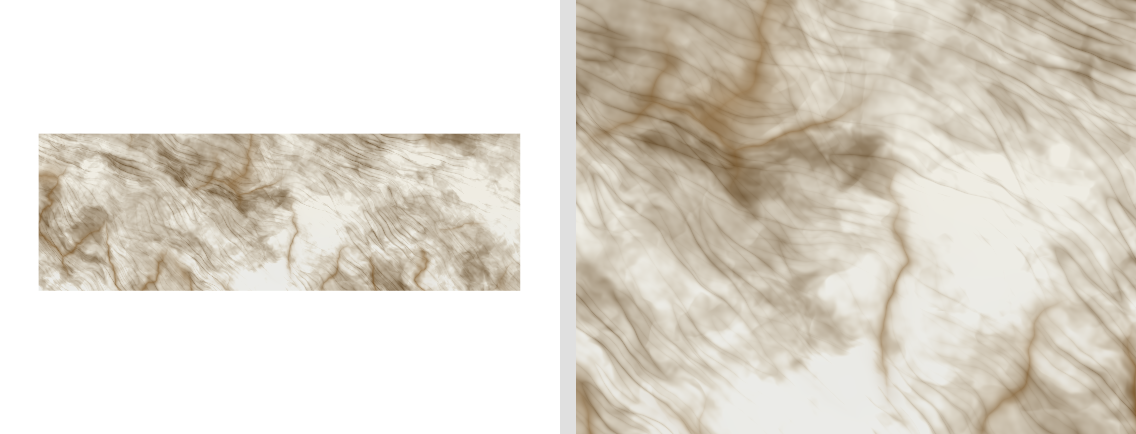
Left, the full canvas; right, a detail of the centre.
Reproduce this texture procedurally as a Shadertoy shader.

```glsl
// A wide slab of beige onyx centred on a white sheet. Wrapped gradient noise gives
// cloudy shading, flakes and slanted creases, wrapped cells give rusty cracks; their
// sum is a tone that is looked up in an umber-sand-pearl ramp.

const vec3 PAPER = vec3(1.0);
const vec3 UMBER = vec3(0.54, 0.46, 0.35);
const vec3 SAND  = vec3(0.73, 0.68, 0.60);
const vec3 PEARL = vec3(0.89, 0.87, 0.82);
const vec3 RUST  = vec3(0.58, 0.42, 0.22);
const vec3 FROST = vec3(0.91, 0.92, 0.925);
const vec2 SLAB_MIN = vec2(0.069, 0.330);
const vec2 SLAB_MAX = vec2(0.929, 0.692);

// Unit gradient of a lattice cell, wrapped to the period
vec2 cellGradient(vec2 cell, vec2 period, float seed) {
    vec2 wrapped = floor(mod(cell + 0.5, period));
    vec3 h = fract(vec3(wrapped, seed) * vec3(0.1031, 0.1030, 0.0973));
    h += dot(h, h.yzx + 33.33);
    float angle = 6.2832 * fract((h.x + h.y) * h.z);
    return vec2(cos(angle), sin(angle));
}

float gradientNoise(vec2 p, vec2 period, float seed) {
    vec2 i = floor(p), f = p - i, e = vec2(1.0, 0.0);
    vec2 w = f * f * f * (f * (f * 6.0 - 15.0) + 10.0);
    float a = dot(cellGradient(i, period, seed), f);
    float b = dot(cellGradient(i + e.xy, period, seed), f - e.xy);
    float c = dot(cellGradient(i + e.yx, period, seed), f - e.yx);
    float d = dot(cellGradient(i + e.xx, period, seed), f - e.xx);
    return mix(mix(a, b, w.x), mix(c, d, w.x), w.y);
}

float fbm(vec2 p, vec2 period, int octaves, float seed) {
    float sum = 0.0, amplitude = 1.0;
    for (int k = 0; k < octaves; k++) {
        sum += amplitude * gradientNoise(p, period, seed + float(k));
        p *= 2.0;
        period *= 2.0;
        amplitude *= 0.58;
    }
    return sum;
}

vec2 fbm2(vec2 uv, vec2 freq, float seed) {
    return vec2(fbm(uv * freq, freq, 3, seed), fbm(uv * freq, freq, 3, seed + 10.0));
}

// Distance gap between the two nearest cell centres: zero along cell borders
float cellBorder(vec2 p, vec2 period, float seed) {
    vec2 home = floor(p), nearest = vec2(9.0);
    for (int k = 0; k < 9; k++) {
        vec2 cell = home + vec2(k % 3, k / 3) - 1.0;
        float d = length(cell + 0.5 + 0.42 * cellGradient(cell, period, seed) - p);
        nearest = vec2(min(nearest.x, d), min(nearest.y, max(nearest.x, d)));
    }
    return nearest.y - nearest.x;
}

// Slanted axes; whole-number weights keep the lattice periodic
vec2 slant(vec2 uv, vec2 across, vec2 freq) {
    return vec2(dot(uv, across), uv.x - uv.y) * freq;
}

// Thin line where a value is zero
float ridge(float n, float sharpness) { return exp(-abs(n) * sharpness); }

// Crease lines of one direction, with finer streaks between them
float creases(vec2 uv, vec2 across, vec2 freq, float seed) {
    vec2 fineFreq = freq * vec2(2.0, 1.0), hairFreq = freq * vec2(4.0, 2.0);
    float coarse = gradientNoise(slant(uv, across, freq), freq, seed);
    float fine = gradientNoise(slant(uv, across, fineFreq), fineFreq, seed + 5.0);
    float hair = gradientNoise(slant(uv, across, hairFreq), hairFreq, seed + 7.0);
    return ridge(coarse, 17.0) + 0.5 * ridge(fine, 11.0) + 0.4 * coarse + 0.4 * hair;
}

float softSpot(vec2 q, vec2 centre, vec2 radius) {
    vec2 d = (q - centre) / radius;
    return exp(-dot(d, d));
}

vec3 stoneRamp(float tone) {
    vec3 c = mix(UMBER, SAND, clamp((tone - 0.46) / 0.22, -0.8, 1.0));
    return mix(c, PEARL, clamp((tone - 0.68) / 0.19, 0.0, 1.3));
}

vec3 stone(vec2 uv, vec2 q) {
    // Gentle bending of all features, and a finer jitter for ragged outlines
    vec2 bendFreq = vec2(5.0, 4.0), jitterFreq = vec2(24.0, 18.0);
    vec2 bend = fbm2(uv, bendFreq, 11.0), jitter = fbm2(uv, jitterFreq, 31.0);
    vec2 p = uv + 0.03 * bend, r = p + 0.012 * jitter, s = p + 0.003 * jitter;

    // Cloudy body, smoky blots, crisp flakes and mineral grain
    vec2 cloudFreq = vec2(6.0, 4.0), blotFreq = vec2(9.0, 5.0);
    vec2 flakeFreq = vec2(20.0, 16.0), grainFreq = vec2(52.0, 40.0);
    float cloud = fbm(slant(r, vec2(1.0), cloudFreq), cloudFreq, 5, 51.0);
    float blot = fbm(slant(r, vec2(1.0), blotFreq), blotFreq, 5, 61.0);
    float flake = smoothstep(-0.05, 0.12, fbm(r * flakeFreq, flakeFreq, 4, 121.0));
    float grain = fbm(uv * grainFreq, grainFreq, 3, 71.0);

    // Shallow creases near the top turn into steep ones below
    float turn = smoothstep(0.25, 0.85, q.y + 0.5 * bend.x);
    float steep = creases(s, vec2(3.0, 2.0), vec2(14.0, 5.0), 81.0);
    float shallow = creases(s, vec2(1.0, 2.0), vec2(20.0, 5.0), 91.0);
    float centre = softSpot(q, vec2(0.6, 0.5), vec2(0.25, 0.6));
    float crease = mix(steep, shallow, turn) * mix(0.4, 1.0, smoothstep(-0.25, 0.3, bend.y + 0.25 * centre));

    // Angular rusty cracks, broken up by a slow mask
    vec2 crackFreq = vec2(9.0, 5.0);
    float border = cellBorder(r * crackFreq, crackFreq, 101.0);
    float crackMask = smoothstep(-0.05, 0.3, gradientNoise(p * bendFreq, bendFreq, 111.0) - 0.1 * centre);
    float crack = ridge(border, 20.0) * crackMask, halo = ridge(border, 5.0) * crackMask;

    float shadow = softSpot(q, vec2(0.37, 0.95), vec2(0.08, 0.28)) + softSpot(q, vec2(0.70, 1.0), vec2(0.05, 0.12));
    float tone = 0.885 + 0.21 * cloud + 0.075 * grain - 0.17 * crease - 0.05 * flake
               - 0.24 * smoothstep(0.05, 0.6, blot) - 0.17 * shadow - 0.18 * crack - 0.05 * halo;
    float frost = smoothstep(0.82, 0.95, tone) * smoothstep(0.7, 0.1, q.y);
    vec3 color = mix(stoneRamp(tone), FROST, 0.6 * frost);
    return mix(color, RUST, 0.45 * crack + 0.10 * halo);
}

void mainImage(out vec4 fragColor, in vec2 fragCoord) {
    vec2 uv = fragCoord / iResolution.xy;
    vec2 q = (uv - SLAB_MIN) / (SLAB_MAX - SLAB_MIN);
    // Slab outline, smoothed over one pixel
    vec2 cover = clamp(min(uv - SLAB_MIN, SLAB_MAX - uv) * iResolution.xy + 0.5, 0.0, 1.0);
    fragColor = vec4(mix(PAPER, stone(uv, q), cover.x * cover.y), 1.0);
}
```
